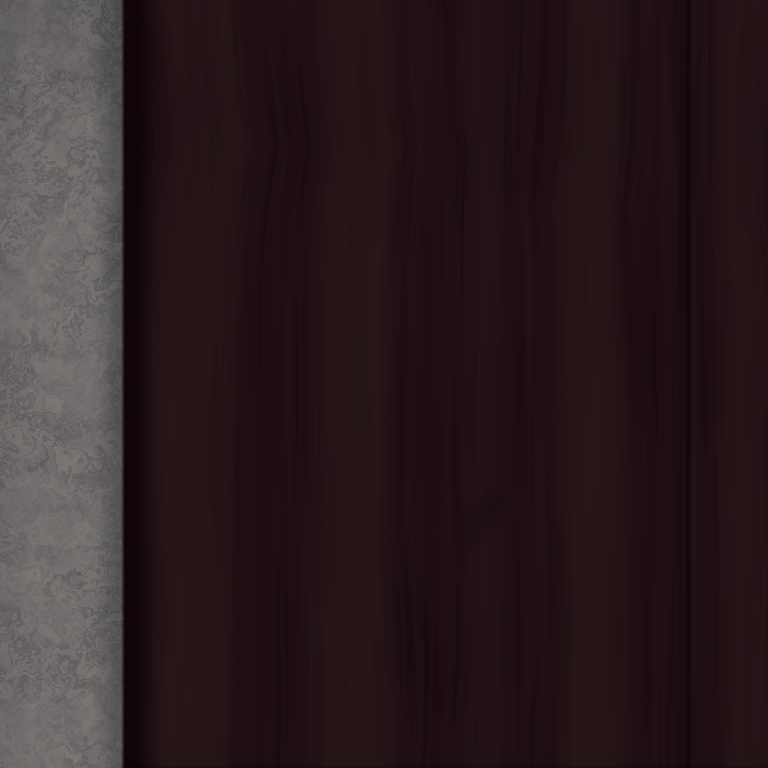
Reproduce this texture procedurally as a Shadertoy shader.

```glsl
// Dark purple-brown wood panel with vertical grain beside a strip of mottled grey stone.
#define EDGE_X 0.160
#define SEAM_X 0.896
#define GRAIN_AMOUNT 0.30
#define BEND_AMOUNT 0.020
#define STONE_SCALE 34.0
#define STONE_LIGHT vec3(0.505, 0.495, 0.485)
#define STONE_DARK vec3(0.345, 0.335, 0.335)
#define WOOD_LIGHT vec3(0.150, 0.086, 0.094)
#define WOOD_DARK vec3(0.112, 0.045, 0.066)
#define SHADOW_COLOR vec3(0.052, 0.012, 0.030)

vec2 hashGradient(vec2 cell) {
    vec3 h = fract(cell.xyx * vec3(0.1031, 0.1030, 0.0973));
    h += dot(h, h.yzx + 33.33);
    float angle = 6.28318 * fract((h.x + h.y) * h.z);
    return vec2(cos(angle), sin(angle));
}

// Gradient noise, roughly -0.7 to 0.7
float noise(vec2 p) {
    vec2 i = floor(p), f = fract(p);
    vec2 u = f * f * f * (f * (f * 6.0 - 15.0) + 10.0);
    vec2 e = vec2(1.0, 0.0);
    float a = dot(hashGradient(i), f);
    float b = dot(hashGradient(i + e.xy), f - e.xy);
    float c = dot(hashGradient(i + e.yx), f - e.yx);
    float d = dot(hashGradient(i + e.xx), f - e.xx);
    return mix(mix(a, b, u.x), mix(c, d, u.x), u.y);
}

float fbm(vec2 p) {
    float sum = 0.0, amp = 0.6;
    for (int k = 0; k < 4; k++) {
        sum += amp * noise(p);
        p = mat2(1.6, 1.2, -1.2, 1.6) * p + 7.3;
        amp *= 0.55;
    }
    return sum;
}

vec3 stone(vec2 uv) {
    vec2 p = uv * STONE_SCALE;
    vec2 warp = vec2(fbm(p * 0.8 + 3.1), fbm(p * 0.8 + 19.7));
    float mottle = fbm(p + 1.6 * warp);
    float vein = 1.0 - smoothstep(0.0, 0.16, abs(fbm(p * 1.15 + 2.2 * warp + 40.0)));
    float patches = smoothstep(-0.30, 0.30, noise(uv * 11.0 + 5.0));
    float tone = 0.68 + 0.42 * mottle - vein * mix(0.16, 0.44, patches);
    vec3 col = mix(STONE_DARK, STONE_LIGHT, clamp(tone, 0.0, 1.15));
    // Soft shade beside the panel, at the top and at the far left
    col *= 1.0 - 0.24 * smoothstep(EDGE_X - 0.045, EDGE_X, uv.x);
    col *= 1.0 - 0.10 * smoothstep(0.75, 1.0, uv.y);
    return col * (0.94 + 0.06 * smoothstep(0.0, 0.05, uv.x));
}

// Pale heartwood stripes: centre, half width, strength
float paleBands(float x) {
    vec3 bands[5] = vec3[5](vec3(0.252, 0.052, 1.0), vec3(0.458, 0.050, 1.0),
        vec3(0.632, 0.024, 0.55), vec3(0.775, 0.040, 1.0), vec3(0.972, 0.034, 0.9));
    float pale = 0.0;
    for (int k = 0; k < 5; k++) {
        float d = abs(x - bands[k].x) - bands[k].y;
        pale = max(pale, bands[k].z * (1.0 - smoothstep(-0.022, 0.018, d)));
    }
    return pale;
}

vec3 wood(vec2 uv) {
    // Grain bends sharply near the upper part and drifts slowly elsewhere
    float side = mix(1.0, -0.8, smoothstep(0.58, 0.70, uv.x));
    float bendY = mix(0.81, 0.73, smoothstep(0.58, 0.70, uv.x));
    float bend = side * BEND_AMOUNT * exp(-abs(uv.y - bendY) * 9.0);
    float calm = smoothstep(0.0, 0.06, abs(uv.x - SEAM_X));
    float x = uv.x - calm * (bend + 0.012 * noise(vec2(uv.x * 5.0, uv.y * 3.0)));

    float pale = paleBands(x);
    float broad = noise(vec2(x * 38.0, uv.y * 1.6));
    float medium = noise(vec2(x * 95.0, uv.y * 2.4 + 11.0));
    float fine = noise(vec2(x * 210.0, uv.y * 4.0 + 31.0));
    float cloud = noise(vec2(uv.x * 7.0, uv.y * 4.0 + 8.0));
    float grain = 0.9 * broad + 0.8 * medium + 0.5 * fine;
    float tone = 0.16 + 0.74 * pale + GRAIN_AMOUNT * grain * (1.25 - 0.6 * pale) + 0.16 * cloud;
    vec3 col = mix(WOOD_DARK, WOOD_LIGHT, clamp(tone, -0.25, 1.15));

    // Thin dark pores, strongest between the pale stripes
    float pores = smoothstep(0.22, 0.50, noise(vec2(x * 130.0, uv.y * 3.0 + 60.0)));
    col *= 1.0 - pores * mix(0.20, 0.06, pale);

    // Small slanted knot
    vec2 k = uv - vec2(0.628, 0.325);
    k = vec2(k.x - 0.45 * k.y, k.y) / vec2(0.018, 0.036);
    float knot = exp(-dot(k, k)) * (0.75 + 0.5 * noise(uv * 70.0));
    return mix(col, SHADOW_COLOR, 0.35 * knot);
}

void mainImage(out vec4 fragColor, in vec2 fragCoord) {
    vec2 uv = fragCoord / iResolution.xy;
    float px = 1.0 / iResolution.x;

    // Wood, with a deep shadow along its left edge
    vec3 panel = wood(uv);
    float shadow = 1.0 - smoothstep(EDGE_X + 0.012, EDGE_X + 0.044, uv.x);
    panel = mix(panel, SHADOW_COLOR, 0.88 * shadow);

    // Grooved seam: a dark line, a fainter twin and a narrow lit rim
    float s = uv.x - SEAM_X;
    panel = mix(panel, SHADOW_COLOR, 0.75 * exp(-pow(s / 0.0035, 2.0)));
    panel = mix(panel, SHADOW_COLOR, 0.40 * exp(-pow((s + 0.009) / 0.003, 2.0)));
    panel += 0.012 * exp(-pow((s - 0.008) / 0.003, 2.0));
    panel *= 0.75 + 0.25 * smoothstep(0.0, 0.006, uv.y);

    float inPanel = smoothstep(-0.002 - px, 0.002 + px, uv.x - EDGE_X);
    fragColor = vec4(mix(stone(uv), panel, inPanel), 1.0);
}
```
